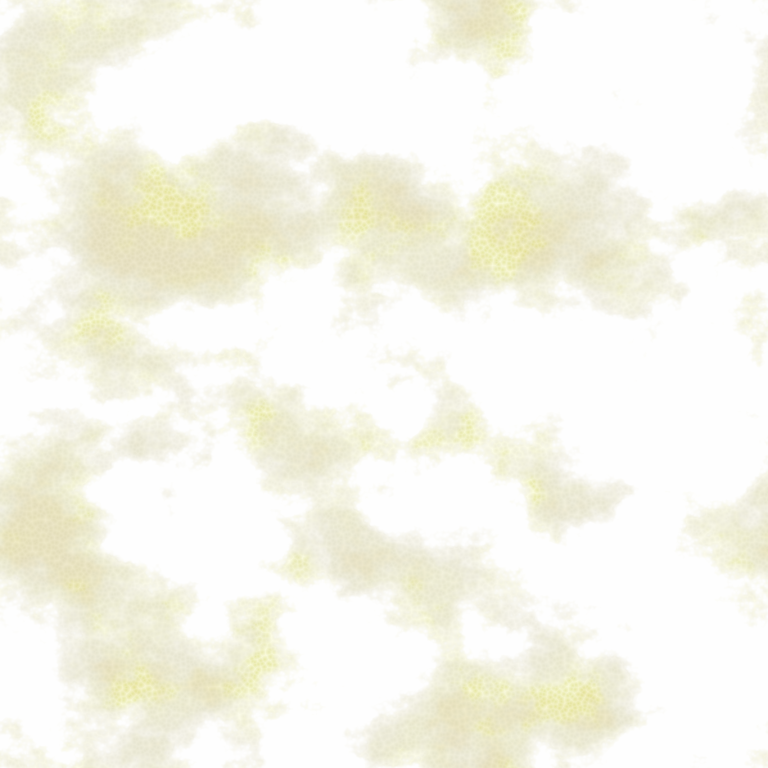
Write a Shadertoy shader that draws this texture.

```glsl
// Seamless pale yellow and beige cloudy stains with fine grain on white paper.

float hash(vec2 p) {
    return fract(sin(dot(p, vec2(127.1, 311.7))) * 43758.5);
}

// Slope of the lattice at a corner, dotted with the offset to it
float cornerSlope(vec2 cell, vec2 offset, vec2 period, float seed) {
    float angle = 6.28319 * hash(mod(cell, period) + seed);
    return dot(vec2(cos(angle), sin(angle)), offset);
}

// Gradient noise that wraps after a whole number of cells
float gradientNoise(vec2 uv, vec2 period, float seed) {
    vec2 p = uv * period;
    vec2 cell = floor(p), f = fract(p);
    vec2 blend = f * f * f * (f * (f * 6.0 - 15.0) + 10.0);
    vec2 e = vec2(1.0, 0.0);
    float low = mix(cornerSlope(cell, f, period, seed),
                    cornerSlope(cell + e.xy, f - e.xy, period, seed), blend.x);
    float high = mix(cornerSlope(cell + e.yx, f - e.yx, period, seed),
                     cornerSlope(cell + e.xx, f - e.xx, period, seed), blend.x);
    return mix(low, high, blend.y);
}

// Layered noise, scaled to a spread of about one
float clouds(vec2 uv, vec2 period, float seed) {
    float sum = 0.0, weight = 1.0;
    for (int i = 0; i < 6; i++) {
        sum += weight * gradientNoise(uv, period, seed + float(i) * 7.3);
        period *= 2.0;
        weight *= 0.56;
    }
    return sum / 0.26;
}

// Cellular noise: distance to the nearest scattered point, wrapping
float cellular(vec2 uv, float period) {
    vec2 p = uv * period;
    vec2 cell = floor(p), f = fract(p);
    float nearest = 2.0;
    for (int y = -1; y <= 1; y++) {
        for (int x = -1; x <= 1; x++) {
            vec2 step = vec2(x, y);
            vec2 id = mod(cell + step, period);
            vec2 point = step + vec2(hash(id + 3.7), hash(id + 61.3));
            nearest = min(nearest, distance(f, point));
        }
    }
    return nearest;
}

void mainImage(out vec4 fragColor, in vec2 fragCoord) {
    vec2 uv = fragCoord / iResolution.xy;

    // Fine paper grain also roughens the stain borders
    float grain = cellular(uv, 170.0) - 0.45;
    float density = clouds(uv, vec2(4.0, 5.0), 11.0) + 0.3 * grain;

    // White paper, thin wash, fuller wash, dense core
    float stain = smoothstep(-0.2, 0.4, density);
    vec3 color = vec3(0.996, 0.996, 0.995);
    color = mix(color, vec3(0.957, 0.952, 0.893), stain);
    color = mix(color, vec3(0.927, 0.922, 0.83), smoothstep(0.4, 1.0, density));
    color = mix(color, vec3(0.91, 0.888, 0.75), smoothstep(1.0, 2.2, density));

    // Local drift from grey beige to lemon, with stronger flecks in the lemon
    float hue = clouds(uv, vec2(7.0, 8.0), 83.0);
    float lemon = smoothstep(0.4, 1.8, hue) * smoothstep(0.2, 1.0, density);
    color += stain * clamp(hue, -1.0, 1.0) * vec3(0.003, 0.005, -0.012);
    color += lemon * vec3(0.012, 0.018, -0.06);
    color += grain * (stain * vec3(0.045, 0.045, 0.06) + lemon * vec3(0.03, 0.03, 0.16));

    fragColor = vec4(clamp(color, 0.0, 1.0), 1.0);
}
```
